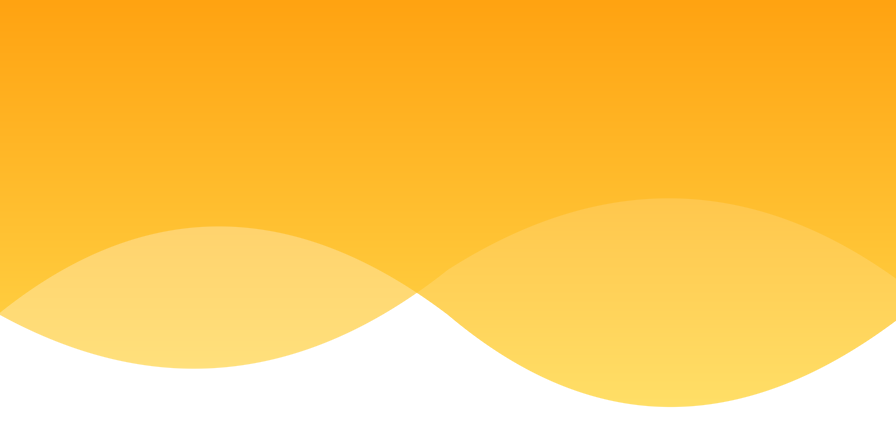
Reproduce this background procedurally as a WebGL 1 fragment shader.

```glsl
precision highp float;

uniform vec2 u_resolution;

const vec3 AMBER = vec3(1.0, 0.637, 0.066);
const vec3 HONEY = vec3(1.0, 0.871, 0.320);
const vec3 WHITE = vec3(1.0);
const float LEFT_VEIL = 0.29;
const float RIGHT_VEIL = 0.15;

// Arc over t in 0..1 between two end heights, with a bulge and a slight lean
float arcHeight(float t, vec2 ends, float bulge, float lean) {
    return mix(ends.x, ends.y, t) + 4.0 * t * (1.0 - t) * (bulge + lean * (t - 0.5));
}

// Two arcs side by side; shape.xy is bulge and lean on the left, shape.zw on the right
float waveHeight(float x, vec3 knots, vec4 shape) {
    float t = x * 2.0;
    return t < 1.0
        ? arcHeight(t, knots.xy, shape.x, shape.y)
        : arcHeight(t - 1.0, knots.yz, shape.z, shape.w);
}

// Smooth coverage of the area under a curve
float below(float y, float height, float pixel) {
    return clamp((height - y) / pixel + 0.5, 0.0, 1.0);
}

void main() {
    vec2 uv = gl_FragCoord.xy / u_resolution;
    float pixel = 1.2 / u_resolution.y;

    // Crossing waves
    float crestLeft = waveHeight(uv.x, vec3(0.302, 0.297, 0.284),
                                 vec4(0.195, -0.013, -0.199, 0.018));
    float crestRight = waveHeight(uv.x, vec3(0.297, 0.398, 0.378),
                                  vec4(-0.1675, -0.0115, 0.1693, 0.010));
    float left = below(uv.y, crestLeft, pixel);
    float right = below(uv.y, crestRight, pixel);

    // Pale veils under one wave, solid white under both
    float whiteness = left * (1.0 - right) * LEFT_VEIL
                    + right * (1.0 - left) * RIGHT_VEIL
                    + left * right;

    vec3 sky = mix(HONEY, AMBER, uv.y);
    gl_FragColor = vec4(mix(sky, WHITE, whiteness), 1.0);
}
```
